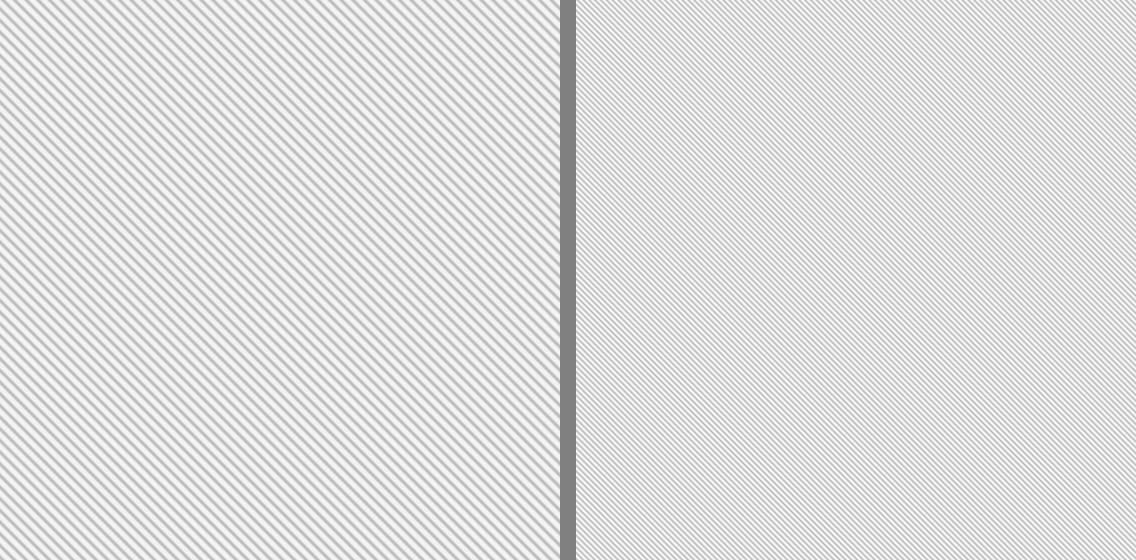
Left: one tile. Right: repeated 2 by 2.
Give the GLSL for this pattern, as a Shadertoy shader.

```glsl
// Fine soft grey pinstripes falling diagonally from left to right on near-white.
// One wrapped phase, with equal whole counts across and down, makes it tile;
// the distance to the nearest stripe centre then shades a smooth edge.

// Distance from the nearest stripe centre, in periods (0 to 0.5)
float stripeDistance(float phase) {
    return abs(fract(phase) - 0.5);
}

void mainImage(out vec4 fragColor, in vec2 fragCoord) {
    vec2 uv = fragCoord / iResolution.xy;

    // 48 repeats along each axis
    vec2 repeats = vec2(48.0);
    float dist = stripeDistance(dot(uv, repeats) + 0.25);

    // Soft edge, never narrower than a pixel
    float pixel = length(repeats / iResolution.xy);
    float softness = max(0.16, pixel);
    float ground = smoothstep(0.19 - softness, 0.19 + softness, dist);

    // Grey stripe on pale ground
    vec3 color = mix(vec3(0.735), vec3(0.955), ground);
    fragColor = vec4(color, 1.0);
}
```
